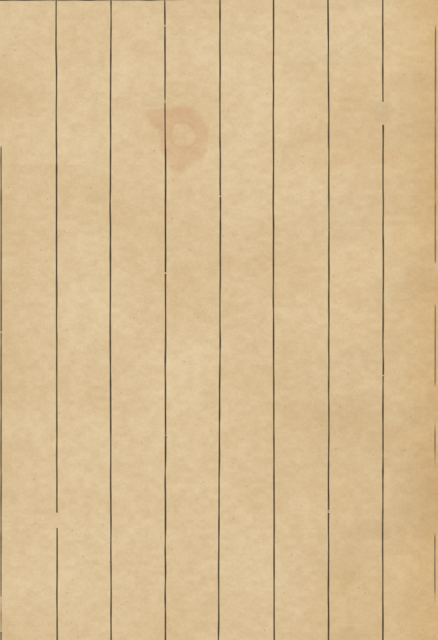
Give the GLSL for this pattern, as a WebGL 1 fragment shader.

```glsl
precision highp float;
uniform vec2 u_resolution;

const float SHEET_HEIGHT = 1.463;
const float PITCH = 0.1240;
const float FIRST_RULE = 0.0050;
const float LAST_RULE = 8.0;

float hash(vec2 p) {
  vec3 q = fract(vec3(p.xyx) * vec3(0.1031, 0.1030, 0.0973));
  q += dot(q, q.yzx + 33.33);
  return fract((q.x + q.y) * q.z);
}

float noise(vec2 p) {
  vec2 i = floor(p);
  vec2 f = fract(p);
  f = f * f * (3.0 - 2.0 * f);
  float low = mix(hash(i), hash(i + vec2(1.0, 0.0)), f.x);
  float high = mix(hash(i + vec2(0.0, 1.0)), hash(i + vec2(1.0, 1.0)), f.x);
  return mix(low, high, f.y);
}

float fbm(vec2 p) {
  float sum = 0.0;
  float weight = 0.5;
  for (int i = 0; i < 4; i++) {
    sum += weight * noise(p);
    p = p * 2.03 + 17.0;
    weight *= 0.5;
  }
  return sum / 0.9375;
}

// Soft-edged band: 1 within halfWidth of zero, 0 outside
float band(float d, float halfWidth, float soft) {
  return 1.0 - smoothstep(halfWidth - soft, halfWidth + soft, abs(d));
}

float isRule(float index, float wanted) {
  return 1.0 - step(0.5, abs(index - wanted));
}

// Sparse flecks, one candidate per cell
float specks(vec2 p, float cells, float density, float soft) {
  vec2 cell = floor(p * cells);
  vec2 centre = 0.3 + 0.4 * vec2(hash(cell + 3.0), hash(cell + 71.0));
  float radius = mix(0.04, 0.12, hash(cell + 29.0));
  float present = step(1.0 - density, hash(cell + 113.0));
  return present * band(length(fract(p * cells) - centre), radius, soft * cells);
}

vec3 paper(vec2 uv, vec2 p, float pixel) {
  float cloud = fbm(p * vec2(5.0, 8.0));
  float fibre = fbm(p * vec2(60.0, 85.0) + 40.0);
  float grain = noise(p * 260.0 + 11.0);
  float tone = 0.62 + 1.0 * (cloud - 0.5) + 0.95 * (fibre - 0.5) + 0.35 * (grain - 0.5);
  tone -= 0.45 * smoothstep(0.45, 1.0, uv.x) * (1.1 - 0.5 * uv.y);
  tone -= 0.15 * (1.0 - smoothstep(0.0, 0.12, uv.x));
  vec3 colour = mix(vec3(0.832, 0.718, 0.545), vec3(0.880, 0.784, 0.624), clamp(tone, -0.4, 1.3));

  // Browned right edge and shallow creases
  float edge = smoothstep(0.88, 1.0, uv.x + 0.05 * (cloud - 0.5));
  colour *= mix(vec3(1.0), vec3(0.975, 0.945, 0.90), edge);
  float crease = noise(vec2(p.x * 4.0, p.y * 17.0 - p.x * 5.0));
  colour *= 1.0 + 0.045 * (crease - 0.5) * smoothstep(0.55, 0.9, uv.x);

  colour = mix(colour, vec3(0.66, 0.52, 0.36), 0.4 * specks(p, 70.0, 0.02, pixel));
  return mix(colour, vec3(0.91, 0.83, 0.69), 0.3 * specks(p + 9.0, 75.0, 0.02, pixel));
}

// Pinkish blot with a paler round patch inside
vec3 addBlot(vec3 colour, vec2 p, vec2 centre) {
  vec2 d = p - centre;
  float ragged = 0.045 * (fbm(p * 20.0 + 3.0) - 0.5);
  float body = length(d * vec2(1.05, 0.85)) - 0.060;
  float lobe = length((d - vec2(-0.047, 0.037)) * vec2(0.8, 1.4)) - 0.030;
  float stain = 1.0 - smoothstep(-0.008, 0.008, min(body, lobe) + ragged);
  float disc = length(d - vec2(-0.003, 0.001)) + 0.5 * ragged;
  float patchArea = 1.0 - smoothstep(0.021, 0.030, disc);
  float rim = band(disc - 0.029, 0.002, 0.003);
  float strength = stain * (0.75 + 0.5 * (fbm(p * 30.0) - 0.5) - 0.45 * patchArea + 0.2 * rim);
  return mix(colour, colour * vec3(0.965, 0.905, 0.885), strength);
}

// Hand-printed vertical rules with wobble, nicks and breaks
float rules(vec2 uv, float pixel) {
  float index = clamp(floor((uv.x - FIRST_RULE) / PITCH + 0.5), 0.0, LAST_RULE);
  float seed = index * 13.7 + 5.0;
  float wobble = 0.005 * (noise(vec2(seed, uv.y * 1.6)) - 0.5);
  wobble += 0.0009 * (noise(vec2(seed, uv.y * 28.0)) - 0.5);
  float outer = max(isRule(index, 0.0), isRule(index, LAST_RULE));
  float centre = FIRST_RULE + index * PITCH + wobble * (1.0 - 0.5 * outer);
  centre -= 0.003 * outer;
  float halfWidth = 0.0014 + 0.0006 * (noise(vec2(seed, uv.y * 45.0)) - 0.5);
  float ink = band(uv.x - centre, halfWidth, pixel);

  float wear = 0.82 + 0.18 * noise(vec2(seed + 2.0, uv.y * 80.0));
  wear *= 1.0 - 0.7 * smoothstep(0.95, 0.98, noise(vec2(seed + 7.0, uv.y * 75.0)));
  wear *= 1.0 - isRule(index, 1.0) * band(uv.y - 0.187, 0.012, 0.0015);
  wear *= 1.0 - isRule(index, 7.0) * band(uv.y - 0.823, 0.018, 0.0015);
  wear *= 1.0 - isRule(index, 0.0) * smoothstep(0.768, 0.774, uv.y);
  float broken = smoothstep(0.38, 0.5, noise(vec2(seed, uv.y * 16.0)));
  wear *= mix(1.0, 0.75 * broken, isRule(index, LAST_RULE));
  return ink * wear * (1.0 - 0.2 * outer);
}

void main() {
  vec2 uv = gl_FragCoord.xy / u_resolution;
  vec2 p = uv * vec2(1.0, SHEET_HEIGHT);
  float pixel = 1.0 / u_resolution.x;
  vec3 colour = addBlot(paper(uv, p, pixel), p, vec2(0.420, 1.154));

  // Grey smudge left where a rule is rubbed away
  float smudge = 1.0 - smoothstep(0.0, 0.035, length(p - vec2(0.875, 1.208)));
  colour *= 1.0 - 0.05 * smudge;

  // Remains of the frame along the top
  float topWear = (1.0 - smoothstep(0.3, 0.45, uv.x)) * (0.4 + 0.6 * noise(vec2(uv.x * 35.0, 4.0)));
  float frame = topWear * band(SHEET_HEIGHT - p.y, 0.0018, pixel);
  float ink = max(rules(uv, pixel), frame);
  gl_FragColor = vec4(mix(colour, vec3(0.20, 0.175, 0.13), 0.92 * ink), 1.0);
}
```
